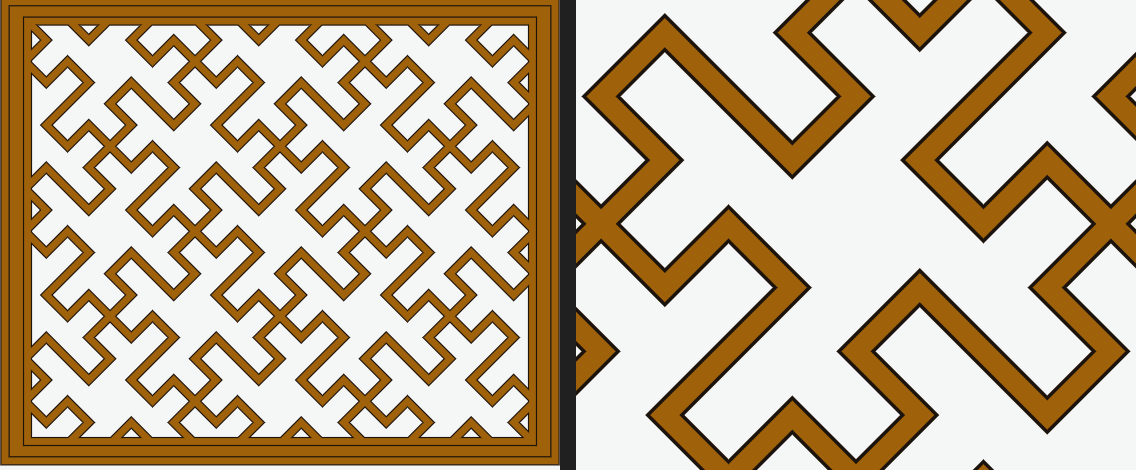
Left, the full canvas; right, a detail of the centre.
This pattern is drawn by a Shadertoy shader. Its source:

```glsl
// A framed lattice of interlocking key-shaped bars set at 45 degrees.
// Each square cell holds one crossing whose bent arm is repeated by four
// quarter turns; bars and frame are merged as distances, then outlined.

#define STEP 0.0452           // half diagonal of one lattice step, canvas heights
#define BAR 0.134             // half width of a bar, in lattice steps
#define LINE 0.00125          // half width of the dark outlines
#define CENTRE_Y 0.0079       // height of the frame centre above the canvas centre
#define OPENING vec2(0.5287, 0.4388)
#define INNER_RIM vec2(0.5457, 0.4558)
#define OUTER_RIM vec2(0.5763, 0.4798)
#define FRAME_EDGE vec2(0.5938, 0.4970)
#define PAPER vec3(0.962, 0.964, 0.964)
#define WOOD vec3(0.625, 0.38, 0.035)
#define INK vec3(0.11, 0.075, 0.05)

// Box distance with square corners, so bars join in sharp mitres.
float box(vec2 p, vec2 halfSize) {
    vec2 d = abs(p) - halfSize;
    return max(d.x, d.y);
}

// One bent arm, from the crossing to the shared bar on the cell edge.
float bentArm(vec2 p) {
    float d = box(p - vec2(0.0, 0.5), vec2(0.0, 0.5));
    d = min(d, box(p - vec2(-0.5, 1.0), vec2(0.5, 0.0)));
    d = min(d, box(p - vec2(-1.0, 1.5), vec2(0.0, 0.5)));
    return min(d, box(p - vec2(0.0, 2.0), vec2(1.0, 0.0)));
}

// Distance to the bars, in canvas heights.
float lattice(vec2 p) {
    vec2 diagonal = vec2(p.x - p.y, p.x + p.y) / (2.0 * STEP);
    vec2 cell = mod(diagonal, 4.0) - 2.0;
    float d = 1e3;
    for (int turn = 0; turn < 4; turn++) {
        d = min(d, bentArm(cell));
        cell = vec2(-cell.y, cell.x);
    }
    return (d - BAR) * STEP * sqrt(2.0);
}

void mainImage(out vec4 fragColor, in vec2 fragCoord) {
    vec2 p = (fragCoord - 0.5 * iResolution.xy) / iResolution.y;
    p.y -= CENTRE_Y;
    float soft = 0.65 / iResolution.y;

    // Bars merge with the frame, then stop at its outer edge.
    float wood = min(lattice(p), -box(p, OPENING));
    wood = max(wood, box(p, FRAME_EDGE));

    // Outlines of the wood and the two grooves in the frame.
    float groove = min(abs(box(p, INNER_RIM)), abs(box(p, OUTER_RIM)));
    float outline = min(abs(wood), groove) - LINE;

    vec3 color = mix(WOOD, PAPER, smoothstep(-soft, soft, wood));
    color = mix(INK, color, smoothstep(-soft, soft, outline));
    fragColor = vec4(color, 1.0);
}
```
